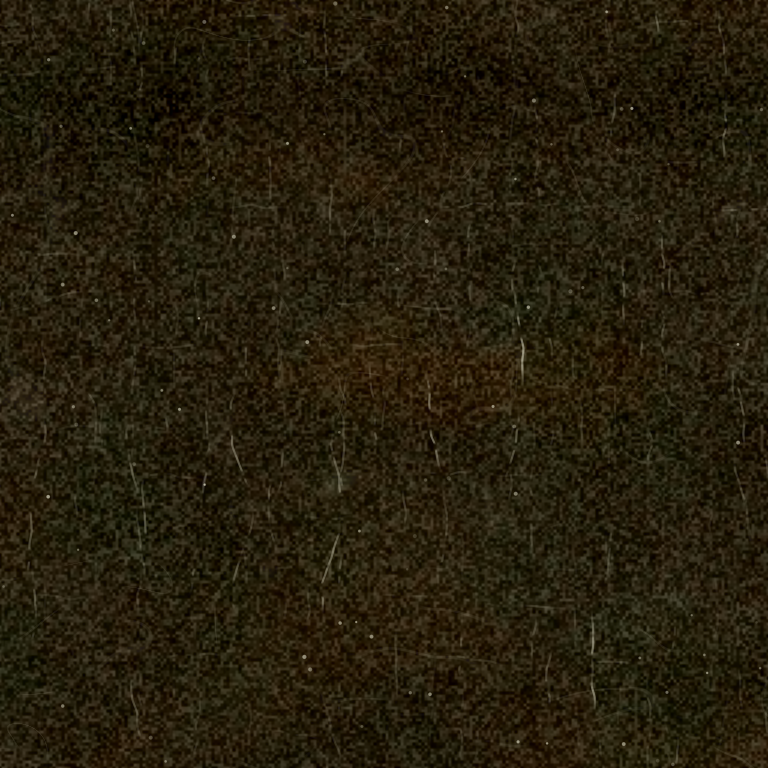
This texture is drawn by a WebGL 2 fragment shader. Its source:

```glsl
#version 300 es
precision highp float;
// Dark, aged varnish: fine olive-brown grain, broken pale cracks, dust specks.

uniform vec2 u_resolution;
out vec4 fragColor;

const vec3 BASE_COLOR = vec3(0.143, 0.112, 0.042);
const vec3 RUST_TINT = vec3(0.050, 0.008, -0.022);
const vec3 MOSS_TINT = vec3(-0.012, 0.010, 0.004);
const vec3 CRACK_COLOR = vec3(0.86, 0.85, 0.76);
const float GRAIN_FREQ = 256.0;
const float GRAIN_CONTRAST = 0.29;
const float CLOUD_CONTRAST = 0.06;
const float BAND_HEIGHT = 0.875;   // centre of the dark band
const float BAND_DARKNESS = 0.036;
const float CRACK_WIDTH = 0.0011;  // half width
const float SPECK_GRID = 44.0;
const float SPECK_SHARE = 0.055;

float hash(vec2 p) {
  vec3 q = fract(vec3(p.xyx) * 0.1031);
  q += dot(q, q.yzx + 33.33);
  return fract((q.x + q.y) * q.z);
}

float noise(vec2 p) {
  vec2 i = floor(p);
  vec2 f = fract(p);
  f = f * f * (3.0 - 2.0 * f);
  float low = mix(hash(i), hash(i + vec2(1, 0)), f.x);
  float high = mix(hash(i + vec2(0, 1)), hash(i + vec2(1, 1)), f.x);
  return mix(low, high, f.y);
}

float clouds(vec2 p) {
  float sum = 0.0;
  float weight = 0.5;
  for (int i = 0; i < 4; i++) {
    sum += weight * noise(p);
    p = p * 2.03 + 17.0;
    weight *= 0.5;
  }
  return sum / 0.9375;
}

float stroke(float dist, float halfWidth, float pixel) {
  return 1.0 - smoothstep(halfWidth - 0.5 * pixel, halfWidth + pixel, dist);
}

// Wandering upright lines, one per column, cut into pieces of varied strength.
float cracks(vec2 p, float columns, float pieces, float rarity, float seed, float pixel) {
  float column = floor(p.x * columns);
  vec2 key = vec2(column, seed);
  float along = p.y * pieces + 7.0 * hash(key + 3.0);
  float piece = floor(along);
  float center = (column + 0.3 + 0.4 * hash(key)) / columns;
  center += (noise(vec2(p.y * 9.0, column * 5.0 + seed)) - 0.5) * 0.4 / columns;
  center += (noise(vec2(p.y * 55.0, column * 3.0 + seed)) - 0.5) * 0.005;
  float strength = pow(hash(vec2(piece, column + seed * 2.0)), rarity);
  float t = fract(along);
  float taper = smoothstep(0.0, 0.25, t) * (1.0 - smoothstep(0.65, 1.0, t));
  float breaks = smoothstep(0.2, 0.65, noise(vec2(p.y * 110.0, column + seed)));
  return stroke(abs(p.x - center), CRACK_WIDTH, pixel) * strength * taper * breaks;
}

// Scattered round flecks of random size and brightness.
float specks(vec2 p, float pixel) {
  vec2 cell = floor(p * SPECK_GRID);
  vec2 offset = 0.2 + 0.6 * vec2(hash(cell + 11.0), hash(cell + 47.0));
  float radius = mix(0.0010, 0.0024, hash(cell + 83.0));
  float present = step(1.0 - SPECK_SHARE, hash(cell + 5.0));
  float dist = length(p - (cell + offset) / SPECK_GRID);
  return present * stroke(dist, radius, pixel) * mix(0.15, 0.7, hash(cell + 29.0));
}

void main() {
  float scale = min(u_resolution.x, u_resolution.y);
  vec2 p = gl_FragCoord.xy / scale;
  float pixel = 1.0 / scale;

  // Broad tone: dark upper band, rusty middle, mossy and warm clouds.
  float bandDist = (p.y - BAND_HEIGHT + 0.03 * (noise(p * 4.0) - 0.5)) / 0.085;
  float band = exp(-bandDist * bandDist);
  float rust = smoothstep(0.46, 0.78, clouds(p * vec2(4.0, 6.0) + 31.0)) * (1.0 - band);
  rust *= 0.45 + 0.55 * exp(-pow((p.y - 0.62) / 0.16, 2.0));
  float moss = smoothstep(0.4, 0.75, clouds(p * 7.0 + 90.0));
  vec3 color = BASE_COLOR + RUST_TINT * rust + MOSS_TINT * moss;
  color += CLOUD_CONTRAST * (clouds(p * 9.0 + 60.0) - 0.5) - BAND_DARKNESS * band;

  // Fine grain with a slight coarse chroma drift.
  float grain = 0.75 * noise(p * GRAIN_FREQ) + 0.25 * noise(p * GRAIN_FREQ * 0.5 + 40.0) - 0.5;
  float calm = mix(0.85, 1.1, noise(p * 14.0 + 8.0));
  color += GRAIN_CONTRAST * calm * (grain + 0.35 * grain * grain);
  float drift = noise(p * 64.0 + 19.0) - 0.5;
  color += drift * vec3(0.022, -0.012, -0.008);

  // Bright cracks low down, faint ones everywhere, a few lying flat.
  float lower = 1.0 - smoothstep(0.45, 0.72, p.y);
  float marks = cracks(p, 8.0, 6.5, 5.0, 13.0, pixel) * mix(0.25, 0.95, lower);
  marks += 0.30 * cracks(p, 13.0, 9.0, 2.5, 37.0, pixel);
  marks += 0.22 * cracks(p + 0.013, 23.0, 15.0, 3.0, 71.0, pixel);
  marks += 0.20 * cracks(p.yx, 17.0, 11.0, 4.0, 103.0, pixel);

  // Hairline web along noise contours.
  float web = abs(noise(p * 15.0 + 2.0 * noise(p * 6.0)) - 0.5);
  marks += 0.09 * (1.0 - smoothstep(0.008, 0.03, web)) * smoothstep(0.45, 0.7, noise(p * 21.0 + 55.0));
  marks += specks(p, pixel);

  color = mix(max(color, 0.0), CRACK_COLOR, clamp(marks, 0.0, 1.0));
  fragColor = vec4(color, 1.0);
}
```
